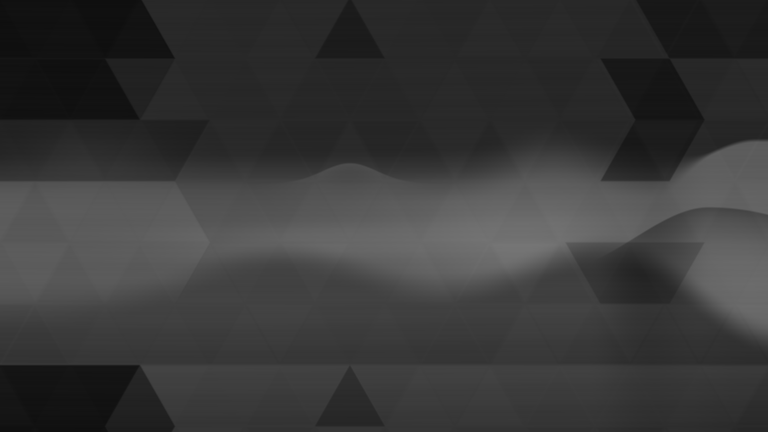
A WebGL 1 fragment shader for this background:

```glsl
precision highp float;
// Grey misty waves behind a faint grid of translucent triangles.

uniform vec2 u_resolution;

const float ASPECT = 1.7778;
const float EDGE = 0.003;         // half width of a crisp edge
const float ROW_BASE = 0.155;     // height of grid row 0
const float ROW_HEIGHT = 0.1419;
const float SIDE = 0.162;         // triangle side
const float TOP_GREY = 0.155;
const float BAND_GREY = 0.315;
const float FLOOR_GREY = 0.255;
const float TINT = 0.018;         // brightness range of the triangles
const float STREAK = 0.004;       // strength of the horizontal streaks

float bell(float x, float center, float width) {
  float d = (x - center) / width;
  return exp(-d * d);
}

float glow(vec2 p, vec2 center, vec2 size) {
  return bell(p.x, center.x, size.x) * bell(p.y, center.y, size.y);
}

float below(float d, float softness) {
  return 1.0 - smoothstep(-softness, softness, d);
}

float hash(vec3 id) {
  return fract(sin(dot(id, vec3(12.99, 78.23, 37.72))) * 4375.85);
}

float gridRow(float y) {
  return (y - ROW_BASE) / ROW_HEIGHT;
}

// Mask left of a grid zigzag; lean sets which way even rows shift.
float leftOf(vec2 p, float x, float lean) {
  float zig = abs(mod(gridRow(p.y), 2.0) - 1.0);
  return below(p.x - x - lean * 0.5 * SIDE * zig, EDGE);
}

float rows(vec2 p, float first, float last) {
  float r = gridRow(p.y);
  float w = EDGE / ROW_HEIGHT;
  return smoothstep(first - w, first + w, r) * below(r - last, w);
}

// Random tint per triangle, fading to zero at its sides.
float triangleTint(vec2 p) {
  float r = gridRow(p.y);
  vec2 q = vec2(p.x / SIDE - 0.5 * r, r);
  vec2 f = fract(q);
  float upper = step(1.0, f.x + f.y);
  vec2 g = mix(f, 1.0 - f, upper);
  float inside = min(min(g.x, g.y), 1.0 - g.x - g.y);
  return (hash(vec3(floor(q), upper)) - 0.5) * smoothstep(0.0, 0.04, inside);
}

// Soft bright band between a dark sky and a mid-grey floor.
float mist(vec2 p) {
  float right = smoothstep(1.5, 1.65, p.x);
  float sky = TOP_GREY + 0.07 * glow(p, vec2(0.21, 0.62), vec2(0.17, 0.08));
  float band = BAND_GREY + 0.05 * right
    + 0.13 * glow(p, vec2(1.22, 0.44), vec2(0.33, 0.13))
    + 0.07 * glow(p, vec2(0.7, 0.44), vec2(0.3, 0.05))
    + 0.05 * glow(p, vec2(1.75, 0.35), vec2(0.15, 0.15));
  float ground = mix(0.21, FLOOR_GREY, smoothstep(ROW_BASE, 0.3, p.y));
  float base = 0.2 + 0.06 * p.y / ROW_BASE;
  ground = mix(ground, base, below(p.y - ROW_BASE, 0.006));
  ground -= 0.04 * smoothstep(1.35, 1.75, p.x);

  float top = 0.595 + 0.05 * bell(p.x, 1.28, 0.14)
    + 0.08 * smoothstep(1.5, 1.75, p.x);
  float bottom = 0.28 + 0.125 * bell(p.x, 0.65, 0.3)
    + 0.14 * bell(p.x, 1.4, 0.27) - 0.08 * smoothstep(1.45, 1.78, p.x);
  float v = mix(sky, band, below(p.y - top, mix(0.07, 0.006, right)));
  return mix(ground, v, below(bottom - p.y, 0.045));
}

// Crisp crests: a lit hill in the center and a shaded wave at the right.
float crests(vec2 p) {
  float hill = 0.575 + 0.047 * bell(p.x, 0.81, 0.09) - p.y;
  float lit = below(-hill, EDGE) * exp(-max(hill, 0.0) / 0.03);
  float past = max(p.x - 1.64, 0.0);
  float wave = 0.38 + 0.14 * smoothstep(1.3, 1.64, p.x) - 0.9 * past * past - p.y;
  float reach = mix(0.2, 0.06, smoothstep(1.5, 1.65, p.x));
  float shade = below(-wave, EDGE) * exp(-max(wave, 0.0) / reach);
  return 0.1 * lit * bell(p.x, 0.81, 0.12)
    - 0.12 * shade * smoothstep(1.36, 1.5, p.x);
}

// Larger dark and light pieces that follow the grid.
float patches(vec2 p, float v) {
  float corner = leftOf(p, 0.405, -1.0);
  float inner = leftOf(p, 0.243, 1.0);
  float tip = leftOf(p, 0.405, 1.0);
  v *= 1.0 - 0.57 * corner * rows(p, 5.0, 7.0);
  v *= 1.0 - (0.2 * corner + 0.35 * inner) * rows(p, 4.0, 5.0);
  v *= 1.0 - 0.18 * tip * rows(p, 3.0, 4.0);
  v += 0.035 * tip * rows(p, 1.0, 3.0) * smoothstep(0.27, 0.36, p.y);
  v *= 1.0 - (0.42 * corner + 0.25 * inner) * rows(p, -2.0, 0.0);

  float peak = leftOf(p, 0.891, -1.0) * (1.0 - leftOf(p, 0.729, 1.0));
  v *= 1.0 - 0.27 * peak * (rows(p, -1.0, 0.0) + rows(p, 5.0, 6.0));

  float chevron = leftOf(p, 1.55, 1.0) * (1.0 - leftOf(p, 1.39, 1.0));
  v *= 1.0 - chevron * (0.45 * rows(p, 4.0, 5.0) + 0.35 * rows(p, 3.0, 4.0));
  float wedge = leftOf(p, 1.55, 1.0) * (1.0 - leftOf(p, 1.39, -1.0));
  v *= 1.0 - 0.16 * wedge * rows(p, 1.0, 2.0);
  return v * (1.0 - 0.35 * (1.0 - leftOf(p, 1.55, -1.0)) * rows(p, 5.0, 7.0));
}

void main() {
  vec2 p = gl_FragCoord.xy / u_resolution * vec2(ASPECT, 1.0);
  float grey = patches(p, mist(p) + crests(p));
  grey += TINT * triangleTint(p);
  grey += STREAK * sin(p.y * 310.0 + sin(p.x * 3.0)) * sin(p.y * 187.0 + p.x * 2.0);
  gl_FragColor = vec4(vec3(grey), 1.0);
}
```
